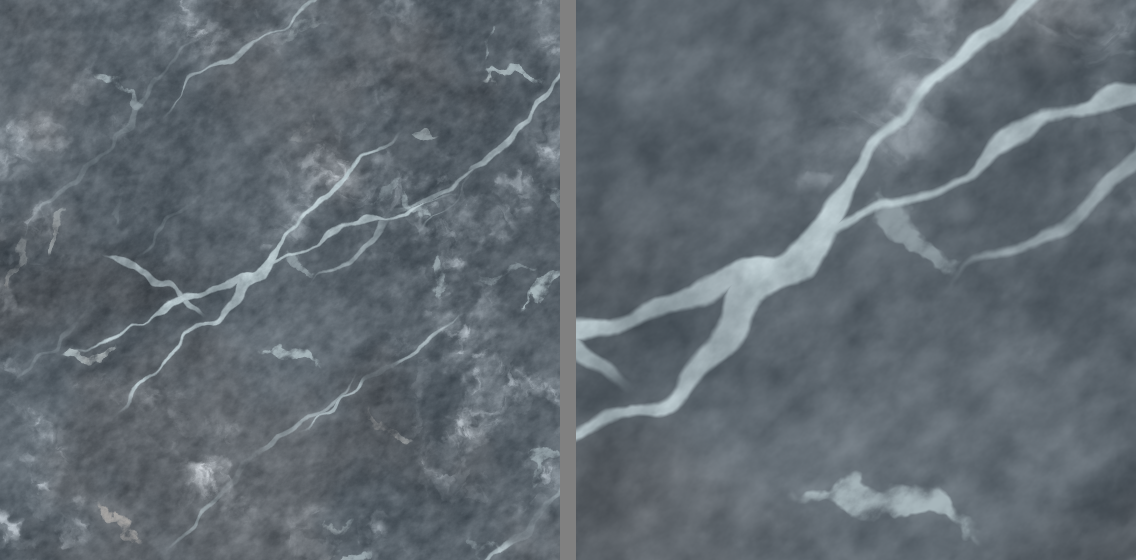
Left: the whole. Right: its middle third, enlarged.
Write a WebGL 2 fragment shader that draws this texture.

```glsl
#version 300 es
precision highp float;
// Dark blue-grey marble with pale diagonal veins, cloudy speckle and ragged flakes.
uniform vec2 u_resolution;
out vec4 fragColor;

float hash(vec2 p) {
    vec3 q = fract(p.xyx * 0.1031);
    q += dot(q, q.yzx + 33.33);
    return fract((q.x + q.y) * q.z);
}

float noise(vec2 p) {
    vec2 cell = floor(p), f = fract(p);
    f = f * f * (3.0 - 2.0 * f);
    return mix(mix(hash(cell), hash(cell + vec2(1, 0)), f.x),
               mix(hash(cell + vec2(0, 1)), hash(cell + vec2(1, 1)), f.x), f.y);
}

float fbm(vec2 p) {
    float sum = 0.0, amplitude = 0.5;
    for (int i = 0; i < 5; i++) {
        sum += amplitude * noise(p);
        p = mat2(1.6, 1.2, -1.2, 1.6) * p + 7.3;
        amplitude *= 0.5;
    }
    return sum;
}

// Sideways drift of a vein along its length.
float wander(float x, float seed) {
    return 0.03 * noise(vec2(x * 11.0 + 40.0, seed))
         + 0.013 * noise(vec2(x * 36.0 + 90.0, seed + 5.0));
}

// Tapered, ragged vein through a centre; gaps from 0 (whole) to 1 (broken).
float vein(vec2 p, vec2 centre, float angle, float reach, float width, float gaps, float seed) {
    float c = cos(angle), s = sin(angle);
    vec2 q = mat2(c, -s, s, c) * (p - centre);
    float taper = 1.0 - smoothstep(reach * 0.3, reach, abs(q.x));
    q.y += wander(q.x, seed) - wander(0.0, seed);
    float body = width * (0.3 + 0.9 * noise(vec2(q.x * 28.0 + 60.0, seed + 9.0)));
    body *= (0.4 + 0.6 * taper) * (1.0 + 0.6 * exp(-q.x * q.x * 350.0));
    float core = 1.0 - smoothstep(body - 0.002, body + 0.002, abs(q.y));
    float halo = 0.14 * exp(-abs(q.y) * 100.0);
    float whole = smoothstep(0.2, 0.5, noise(vec2(q.x * 13.0 + 30.0, seed + 2.0)));
    return max(core, halo) * smoothstep(0.0, 0.35, taper) * mix(1.0, whole, gaps);
}

void main() {
    vec2 p = gl_FragCoord.xy / u_resolution.y;
    vec2 slanted = mat2(0.8, -0.6, 0.6, 0.8) * p;

    // Mottled ground with a calm dark area
    float calm = 1.0 - smoothstep(0.08, 0.3, length((p - vec2(0.34, 0.68)) * vec2(1.0, 1.2)));
    float cloud = fbm(p * 4.0 + 3.0);
    float grain = fbm(slanted * vec2(24.0, 30.0) + 11.0);
    float fine = fbm(slanted * vec2(62.0, 84.0) + 37.0);
    float light = 0.337 + 0.2 * (cloud - 0.48) + 0.15 * (grain - 0.48) + 0.15 * (fine - 0.48);
    light -= 0.016 * calm;

    // Clustered smears and speckle, broken up by the grain
    vec2 warp = vec2(fbm(p * 26.0 + 20.0), fbm(p * 26.0 + 50.0)) - 0.48;
    float cluster = smoothstep(0.4, 0.6, fbm(p * 5.0 + 71.0)) * (1.0 - 0.85 * calm);
    float smear = smoothstep(0.48, 0.72, fbm(p * 13.0 + warp + 90.0));
    float speckle = smoothstep(0.52, 0.72, fbm(p * 34.0 + 2.0 * warp + 64.0));
    light += cluster * (0.12 * smear * (0.3 + 1.4 * fine) + 0.15 * speckle * (0.4 + smear));

    // Warm brown stain, strongest on the left
    float warm = smoothstep(0.45, 0.7, fbm(p * 4.2 + 15.0) + 0.1 * (0.5 - p.x)) * (1.0 - calm);
    vec3 colour = light + vec3(0.0, 0.037, 0.068);
    colour += warm * vec3(0.014, -0.001, -0.01);

    // Two main veins meeting in a knot, with a side spur
    vec2 ragged = p + 0.012 * warp;
    vec2 knot = vec2(0.465, 0.508);
    float pale = vein(ragged, knot, 0.8, 0.4, 0.0064, 0.0, 3.0);
    pale = max(pale, vein(ragged, knot, 0.4, 0.42, 0.006, 0.0, 17.0));
    pale = max(pale, 0.85 * vein(ragged, vec2(0.28, 0.495), -0.55, 0.12, 0.008, 0.3, 29.0));

    // Thinner diagonal veins, spread evenly
    for (int i = 1; i <= 8; i++) {
        float k = float(i);
        float h = hash(vec2(k, 4.7));
        vec2 centre = fract(vec2(0.17, 0.2) + k * vec2(0.755, 0.57));
        float strength = mix(0.55, 0.95, hash(vec2(k, 8.1))) * smoothstep(0.0, 0.5, centre.x);
        pale = max(pale, strength * vein(ragged, centre, 0.58 + 0.3 * h, 0.2 + 0.12 * h,
                                         0.0042, 0.8, 40.0 + 6.0 * k));
    }

    // Short ragged flakes in mixed directions, denser low down
    float flake = 0.0;
    for (int i = 1; i <= 26; i++) {
        float k = float(i);
        vec2 centre = vec2(hash(vec2(k, 21.3)), pow(hash(vec2(k, 57.9)), 1.4));
        float h = hash(vec2(k, 33.1));
        flake = max(flake, (0.5 + 0.5 * h) * vein(p + 0.055 * warp, centre, 3.1 * hash(vec2(k, 12.7)),
                                                 0.025 + 0.04 * h, 0.0065, 0.5, 120.0 + 6.0 * k));
    }
    flake *= (1.0 - 0.9 * calm) * smoothstep(0.25, 0.62, 0.5 * (grain + fine));

    // Mineral colours over the ground
    vec3 flakeColour = mix(vec3(0.67, 0.73, 0.75), vec3(0.66, 0.65, 0.64), warm);
    colour = mix(colour, flakeColour, clamp(flake, 0.0, 1.0));
    vec3 veinColour = vec3(0.7, 0.76, 0.78) + 0.25 * (fine - 0.45);
    colour = mix(colour, veinColour, pale * (0.72 + 0.28 * smoothstep(0.3, 0.55, grain)));
    fragColor = vec4(clamp(colour, 0.0, 1.0), 1.0);
}
```
